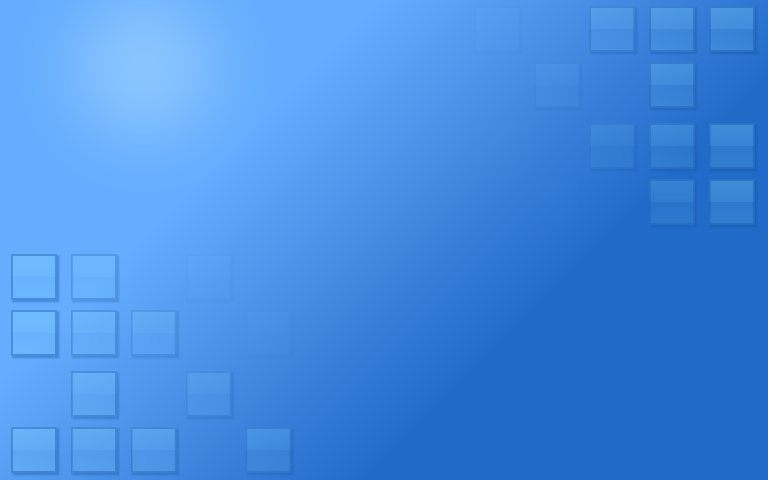
Write a Shadertoy shader that draws this background.

```glsl
// Blue diagonal gradient with a soft glow and two corner clusters of fading glass tiles.
#define LIGHT_BLUE vec3(0.40, 0.68, 1.00)
#define DARK_BLUE vec3(0.13, 0.415, 0.78)
#define GLOW_COLOR vec3(0.54, 0.77, 1.00)
#define GLASS_COLOR vec3(0.52, 0.84, 1.00)
#define EDGE_COLOR vec3(0.08, 0.33, 0.64)
#define RAMP_RANGE vec2(0.79, 1.77)
#define GLOW_CENTER vec2(0.30, 0.86)
#define GLOW_RADIUS 0.27
#define TILE_HALF 0.0475
#define BORDER 0.0035

float boxDistance(vec2 p, vec2 halfSize) {
    vec2 d = abs(p) - halfSize;
    return length(max(d, 0.0)) + min(max(d.x, d.y), 0.0);
}

// Offset of a cell from its cluster's corner tile, with slightly uneven gaps
vec2 cellOffset(float column, float row) {
    return vec2(0.1246 * column - 0.010 * step(3.0, column),
                0.1167 * row + 0.0104 * step(2.0, row));
}

// Even rows skip the fourth column; odd rows keep mostly odd columns
bool isFilled(int column, int row) {
    if (row % 2 == 0) return column != 3;
    return column % 2 == 1 || (column == 0 && row == 3);
}

// Blend one glass tile, centred at p = 0, over the colour
vec3 drawTile(vec3 color, vec2 p, float opacity, float pixel) {
    float d = boxDistance(p, vec2(TILE_HALF));
    float inside = smoothstep(0.5, -0.5, d / pixel);

    // Drop shadow to the lower right
    float shadowDistance = boxDistance(p - vec2(0.004, -0.004), vec2(TILE_HALF));
    float shadow = smoothstep(0.005, -0.003, shadowDistance) * (1.0 - inside);
    color = mix(color, EDGE_COLOR, 0.45 * shadow * opacity);

    // Glass fill with a brighter upper half
    float upper = smoothstep(-0.5, 0.5, p.y / pixel);
    float height = p.y / TILE_HALF;
    float gloss = mix(0.13 - 0.10 * height, 0.27 + 0.08 * height, upper);
    color = mix(color, GLASS_COLOR, gloss * inside * opacity);

    // Dark rim
    float rim = inside * smoothstep(-0.5, 0.5, (d + BORDER) / pixel);
    return mix(color, EDGE_COLOR, 0.48 * rim * opacity);
}

void mainImage(out vec4 fragColor, in vec2 fragCoord) {
    float pixel = 1.0 / iResolution.y;
    vec2 uv = fragCoord * pixel;
    float aspect = iResolution.x * pixel;

    // Diagonal background
    float diagonal = uv.x * 1.6 / aspect + 1.0 - uv.y;
    float ramp = clamp((diagonal - RAMP_RANGE.x) / (RAMP_RANGE.y - RAMP_RANGE.x), 0.0, 1.0);
    vec3 color = mix(LIGHT_BLUE, DARK_BLUE, ramp);

    // Upper-left glow
    float glow = smoothstep(GLOW_RADIUS, 0.0, length(uv - GLOW_CENTER));
    color = mix(color, GLOW_COLOR, glow);

    // Tile clusters grow inward from the lower-left and upper-right corners
    for (int cluster = 0; cluster < 2; cluster++) {
        bool upperRight = cluster == 1;
        vec2 origin = upperRight ? vec2(aspect - 0.0755, 0.9395) : vec2(0.0708, 0.0625);
        float direction = upperRight ? -1.0 : 1.0;
        for (int row = 0; row < 4; row++) {
            for (int column = 0; column < 5; column++) {
                if (!isFilled(column, row)) continue;
                float c = float(column), r = float(row);
                float opacity = 0.9 - 0.08 * c - 0.06 * c * r;
                if (upperRight) opacity -= 0.03 * c * c;
                vec2 center = origin + direction * cellOffset(c, r);
                color = drawTile(color, uv - center, max(opacity, 0.03), pixel);
            }
        }
    }
    fragColor = vec4(color, 1.0);
}
```
